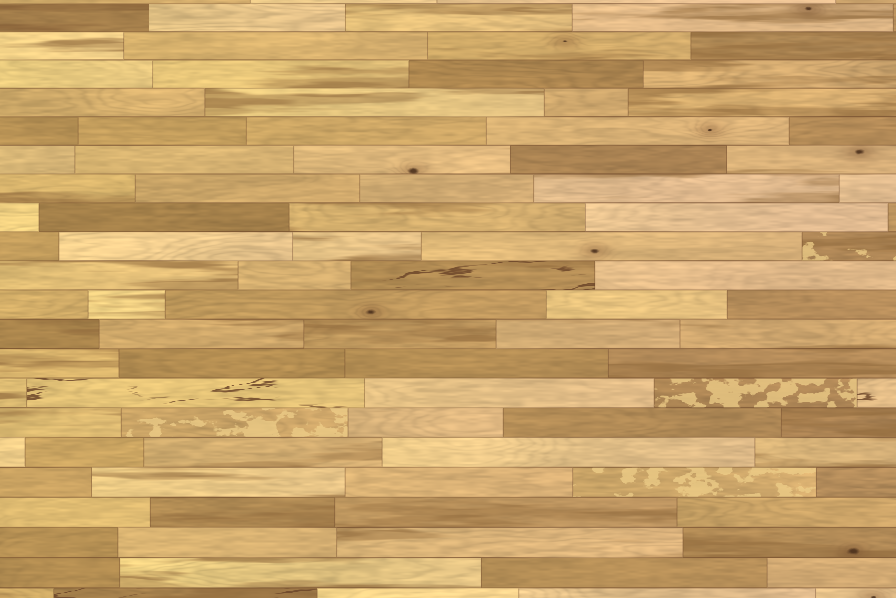
Give the GLSL for this texture, as a Shadertoy shader.

```glsl
// Strip wood floor: about 20.5 rows of planks with randomly staggered butt joints.
// Each plank gets its own tone, grain and figure from hashed ids and value noise;
// some also carry heartwood, knots, mineral streaks or pale worn patches.

const vec3 BROWN = vec3(0.66, 0.51, 0.31);
const vec3 TAN = vec3(0.82, 0.67, 0.425);
const vec3 CREAM = vec3(0.925, 0.80, 0.53);
const vec3 BLUSH = vec3(0.89, 0.75, 0.555);
const vec3 HEARTWOOD = vec3(0.57, 0.42, 0.24);
const vec3 UMBER = vec3(0.42, 0.27, 0.16);

const float PLANK_LENGTH = 0.41;   // mean length, in canvas heights
const float ROW_HEIGHT = 0.0469;   // height of the top row
const float ROW_GROWTH = 0.0000977; // rows widen slightly downwards
const float TOP_SLIVER = 0.006;

float hash(vec2 p) {
    return fract(sin(dot(p, vec2(12.9898, 78.233))) * 43758.5453);
}

float noise(vec2 p) {
    vec2 i = floor(p), f = fract(p);
    f = f * f * (3.0 - 2.0 * f);
    return mix(mix(hash(i), hash(i + vec2(1, 0)), f.x),
               mix(hash(i + vec2(0, 1)), hash(i + vec2(1, 1)), f.x), f.y);
}

float fbm(vec2 p) {
    float sum = 0.0, amp = 0.5;
    for (int i = 0; i < 4; i++) {
        sum += amp * noise(p);
        p = p * 2.03 + 7.1;
        amp *= 0.5;
    }
    return sum / 0.9375;
}

// Joint position inside cell i of a row, in plank lengths
float joint(float row, float i) {
    return i + 0.5 + 0.8 * (hash(vec2(i + 3.7, row * 1.3)) - 0.5);
}

// Base tone: brown to tan to light, yellower at left and pinker at right
vec3 plankTone(float tone, float warmth) {
    vec3 light = mix(CREAM, BLUSH, warmth);
    vec3 c = mix(BROWN, TAN, smoothstep(0.0, 0.4, tone));
    c = mix(c, light, smoothstep(0.35, 0.95, tone));
    return c * mix(vec3(1.0, 1.01, 0.95), vec3(1.0, 0.985, 1.03), warmth);
}

// Wood surface; q = (x, height within the row in 0..1), span = (left, right) ends
vec3 wood(vec2 q, vec2 id, vec2 span) {
    vec2 seed = 40.0 * vec2(hash(id + 1.1), hash(id + 2.3));
    float kind = hash(id + 5.9);
    float tone = hash(id + 9.4);
    bool worn = kind > 0.96;
    bool streaked = kind < 0.07;
    if (worn) tone *= 0.4;

    float warmth = clamp(q.x / 1.5 + 0.7 * (hash(id + 4.2) - 0.5), 0.0, 1.0);
    vec3 c = plankTone(tone, warmth);

    // Knot position, which also bends the rings around it
    vec2 knot = vec2(mix(span.x, span.y, 0.15 + 0.7 * hash(id + 6.6)),
                     0.1 + 0.8 * hash(id + 7.7));
    vec2 toKnot = (q - knot) * vec2(0.55, ROW_HEIGHT);
    float hasKnot = step(0.9, hash(id + 8.8));
    float knotSize = mix(0.0015, 0.005, hash(id + 12.1));
    float halo = hasKnot * exp(-dot(toKnot, toKnot) * 5000.0);

    // Broad shading, growth rings and fine fibres
    float broad = noise(vec2(q.x * 5.0, q.y * 0.9) + seed);
    float figure = 0.6 * broad + 0.4 * fbm(vec2(q.x * 5.0, q.y * 1.6) + seed.yx) + 0.25 * halo;
    float rings = 2.0 * pow(0.5 + 0.5 * sin(figure * 70.0 + 2.0 * q.y), 2.0) - 0.75;
    float fibre = noise(vec2(q.x * 14.0, q.y * 9.0) + seed);
    float pores = noise(vec2(q.x * 55.0, q.y * 15.0) + seed.yx);
    float ringDepth = mix(0.004, 0.036, hash(id + 3.3));
    c *= 1.0 + 0.20 * (figure - 0.5) - ringDepth * rings
             + 0.08 * (fibre - 0.5) + 0.08 * (pores - 0.5);

    // Heartwood bands running along the plank, streaked by the fibres
    float band = fbm(vec2(q.x * 3.2, q.y * 2.2) + seed.yx) + 0.08 * (fibre - 0.5);
    float heart = step(0.55, hash(id + 11.5)) * smoothstep(0.50, 0.66, band);
    float veins = smoothstep(0.35, 0.75, noise(vec2(q.x * 9.0, q.y * 7.0 + 5.0 * band)));
    c = mix(c, HEARTWOOD, heart * (0.42 + 0.3 * veins));

    // Knots: a stained halo around a ragged core
    float core = length(toKnot) + 0.003 * (fbm(q * vec2(90.0, 5.0) + seed) - 0.5);
    c = mix(c, UMBER, 0.35 * halo);
    c = mix(c, UMBER * 0.7, 0.9 * hasKnot * (1.0 - smoothstep(0.3, 1.3, core / knotSize)));

    // Mineral streaks: thin ridges broken into pieces
    if (streaked) {
        float ridge = abs(fbm(vec2(q.x * 7.0, q.y * 3.0 + q.x * 5.0) + seed) - 0.5);
        float pieces = smoothstep(0.45, 0.65, noise(vec2(q.x * 15.0, q.y * 3.0) + seed.yx));
        c = mix(c, UMBER, 0.85 * pieces * (1.0 - smoothstep(0.008, 0.035, ridge)));
    }
    // Pale worn patches, clustered along part of the plank
    if (worn) {
        float cluster = 0.35 * (noise(vec2(q.x * 6.0, q.y) + seed) - 0.55);
        float patches = fbm(vec2(q.x * 42.0, q.y * 3.2) + seed) + cluster;
        c = mix(c, CREAM, 0.75 * smoothstep(0.53, 0.60, patches));
    }
    return c;
}

void mainImage(out vec4 fragColor, in vec2 fragCoord) {
    vec2 p = fragCoord / iResolution.y;
    float pixel = 1.0 / iResolution.y;

    // Row lookup, counted from the top
    float depth = 1.0 - p.y - TOP_SLIVER;
    float pitch = sqrt(ROW_HEIGHT * ROW_HEIGHT + 4.0 * ROW_GROWTH * depth);
    float k = 2.0 * depth / (ROW_HEIGHT + pitch);
    float row = floor(k), v = k - row;

    // Plank lookup along the row
    float shift = hash(vec2(row, 17.3));
    float u = p.x / PLANK_LENGTH + shift;
    float i = floor(u);
    if (u < joint(row, i)) i -= 1.0;
    vec2 ends = vec2(joint(row, i), joint(row, i + 1.0));
    vec3 color = wood(vec2(p.x, v), vec2(i, row), (ends - shift) * PLANK_LENGTH);

    // Thin seams, softer at the butt joints and uneven along the rows
    float rowGap = min(v, 1.0 - v) * pitch;
    float endGap = min(u - ends.x, ends.y - u) * PLANK_LENGTH;
    float rowSeam = 1.0 - smoothstep(0.0, 0.0008 + pixel * 0.7, rowGap);
    float endSeam = 1.0 - smoothstep(0.0, 0.0006 + pixel * 0.7, endGap);
    float seamDepth = 0.25 + 0.45 * noise(vec2(p.x * 5.0, floor(k + 0.5) * 3.0));
    color = mix(color, UMBER, max(rowSeam * seamDepth, endSeam * 0.4));

    fragColor = vec4(clamp(color * 1.01, 0.0, 1.0), 1.0);
}
```
